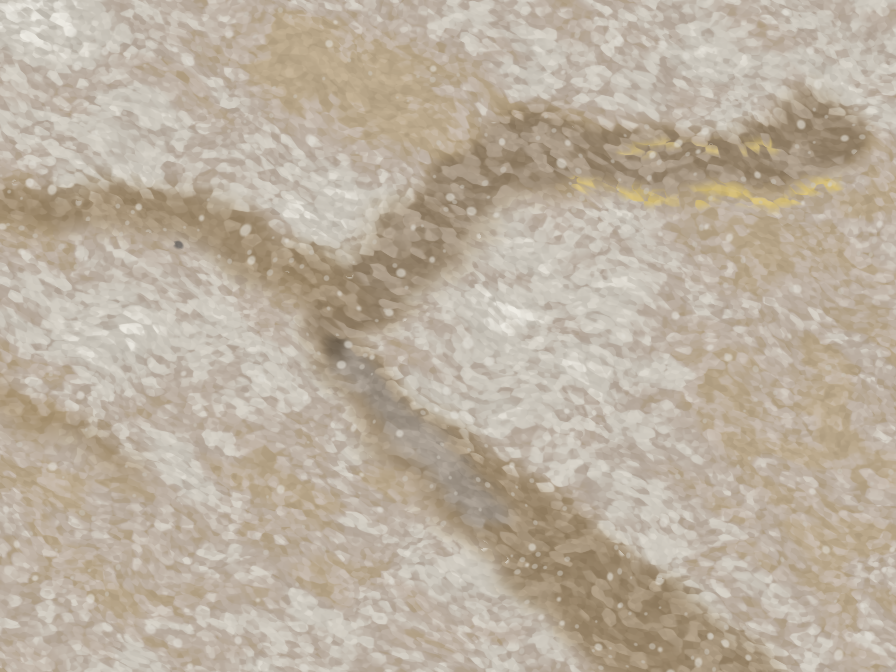
Reproduce this texture procedurally as a WebGL 2 fragment shader.

```glsl
#version 300 es
precision highp float;
// Weathered pale stone with a forked, grainy brown furrow and a yellow crust.
uniform vec2 u_resolution;
out vec4 fragColor;

const vec3 WHITE = vec3(0.88, 0.87, 0.84);
const vec3 PALE = vec3(0.79, 0.77, 0.73);
const vec3 STONE = vec3(0.74, 0.69, 0.64);
const vec3 TAN = vec3(0.73, 0.66, 0.55);
const vec3 BROWN = vec3(0.66, 0.60, 0.53);
const vec3 OCHRE = vec3(0.63, 0.54, 0.40);
const vec3 DARK = vec3(0.57, 0.50, 0.41);
const vec3 GREY = vec3(0.62, 0.59, 0.56);
const vec3 YELLOW = vec3(0.82, 0.73, 0.46);

// Broad washes: centre, radius, lightening (negative is warmer)
const vec4 WASHES[11] = vec4[11](
  vec4(0.07, 0.98, 0.08, 0.75), vec4(0.25, 0.80, 0.15, 0.28),
  vec4(0.25, 0.50, 0.15, 0.32), vec4(0.27, 0.31, 0.05, 0.38),
  vec4(0.80, 0.50, 0.14, 0.28), vec4(1.15, 0.92, 0.20, 0.22),
  vec4(0.42, 0.08, 0.07, 0.30), vec4(0.95, 0.675, 0.06, 0.40),
  vec4(0.50, 0.90, 0.10, -0.35), vec4(0.18, 0.18, 0.18, -0.28),
  vec4(1.23, 0.30, 0.17, -0.30));

vec3 hash3(vec2 cell) {
  vec3 q = fract(cell.xyx * vec3(0.1031, 0.1030, 0.0973));
  q += dot(q, q.yxz + 33.33);
  return fract((q.xxy + q.yzz) * q.zyx);
}

vec2 rotate(vec2 p, float a) {
  float c = cos(a), s = sin(a);
  return vec2(c * p.x - s * p.y, s * p.x + c * p.y);
}

// Cellular tone: random value per cell, blended across the cell borders
float cells(vec2 p, float sharpness) {
  vec2 base = floor(p);
  float sum = 0.0, total = 0.0001;
  for (int y = -1; y <= 1; y++)
    for (int x = -1; x <= 1; x++) {
      vec2 cell = base + vec2(x, y);
      vec3 h = hash3(cell);
      vec2 d = cell + h.xy - p;
      float w = exp(-sharpness * dot(d, d));
      sum += w * h.z;
      total += w;
    }
  return sum / total;
}

// Scattered round grains, at most one per cell
float specks(vec2 p, float scale, float density) {
  vec2 q = p * scale;
  vec3 h = hash3(floor(q) + 71.0);
  float radius = mix(0.08, 0.22, fract(h.z * 37.0));
  float d = length(fract(q) - 0.3 - 0.4 * h.xy);
  return smoothstep(radius + 0.07, radius - 0.07, d) * step(h.z, density);
}

// Signed distance to a tapered stroke
float stroke(vec2 p, vec2 a, vec2 b, float ra, float rb) {
  float h = clamp(dot(p - a, b - a) / dot(b - a, b - a), 0.0, 1.0);
  return length(p - mix(a, b, h)) - mix(ra, rb, h);
}

float inside(float d, float blur) { return smoothstep(blur, -blur, d); }

vec2 ripple(vec2 p) {
  return vec2(sin(p.y * 23.0 + 1.5 * sin(p.x * 17.0)),
              sin(p.x * 27.0 + 1.5 * sin(p.y * 19.0)));
}

float rightArm(vec2 p) {
  float d = stroke(p, vec2(0.51, 0.53), vec2(0.62, 0.64), 0.045, 0.055);
  d = min(d, stroke(p, vec2(0.62, 0.64), vec2(0.76, 0.775), 0.055, 0.05));
  d = min(d, stroke(p, vec2(0.76, 0.775), vec2(1.03, 0.755), 0.05, 0.035));
  d = min(d, stroke(p, vec2(1.03, 0.755), vec2(1.20, 0.775), 0.035, 0.045));
  return min(d, length(p - vec2(1.215, 0.795)) - 0.058);
}

float leftArm(vec2 p) {
  float d = stroke(p, vec2(-0.05, 0.69), vec2(0.27, 0.69), 0.022, 0.026);
  return min(d, stroke(p, vec2(0.27, 0.69), vec2(0.50, 0.56), 0.026, 0.04));
}

float tail(vec2 p) {
  float d = stroke(p, vec2(0.515, 0.465), vec2(0.61, 0.35), 0.032, 0.042);
  return min(d, stroke(p, vec2(0.61, 0.35), vec2(1.08, -0.04), 0.045, 0.09));
}

void main() {
  vec2 p = gl_FragCoord.xy / u_resolution.y;
  vec2 flow = rotate(p + 0.006 * ripple(p), 0.4);
  float grain = cells(flow * vec2(50.0, 85.0), 14.0) - 0.5;
  float fine = cells(flow * vec2(105.0, 150.0) + 9.0, 10.0) - 0.5;
  float clump = cells(flow * vec2(14.0, 28.0) + 40.0, 7.0) - 0.5;
  float drift = cells(flow * vec2(3.0, 8.0) + 17.0, 5.0) - 0.5;

  // Pale ground
  float light = 0.50 + 0.5 * drift + 0.45 * clump + 0.42 * grain + 0.2 * fine;
  for (int i = 0; i < 11; i++) {
    vec2 d = rotate(p - WASHES[i].xy, 0.4) * vec2(0.65, 1.2) / WASHES[i].z;
    light += WASHES[i].w * exp(-dot(d, d));
  }
  vec3 color = mix(TAN, STONE, smoothstep(0.1, 0.48, light));
  color = mix(color, PALE, smoothstep(0.45, 0.8, light));
  color = mix(color, WHITE, smoothstep(0.9, 1.35, light));

  // Furrow: ochre banks around a grainy floor
  vec2 q = p + 0.007 * ripple(p * 1.3) + 0.02 * vec2(clump, grain);
  float right = rightArm(q), left = leftArm(q), lower = tail(q);
  float streak = stroke(q, vec2(-0.05, 0.43), vec2(0.20, 0.31), 0.025, 0.01);
  float furrow = min(right, min(left, lower));
  color = mix(color, OCHRE, 0.6 * inside(furrow - 0.008, 0.028));
  color = mix(color, OCHRE, 0.75 * inside(streak, 0.04));
  vec3 soil = mix(DARK, BROWN, smoothstep(-0.3, 0.35, grain + 0.6 * clump));
  color = mix(color, soil, 0.85 * inside(right, 0.014));
  color = mix(color, mix(OCHRE, soil, 0.6), 0.7 * inside(left, 0.02));
  color = mix(color, mix(OCHRE, soil, 0.65), 0.85 * inside(lower, 0.02));
  float ash = stroke(q, vec2(0.52, 0.455), vec2(0.72, 0.24), 0.025, 0.03);
  color = mix(color, GREY + 0.12 * clump, 0.75 * inside(ash, 0.018));

  // Dark pits and yellow crust
  color = mix(color, DARK * 0.75, 0.8 * inside(length(q - vec2(0.507, 0.474)) - 0.016, 0.012));
  color = mix(color, GREY * 0.75, inside(length(q - vec2(0.26, 0.634)) - 0.009, 0.004));
  float crust = min(stroke(q, vec2(0.86, 0.725), vec2(1.02, 0.702), 0.006, 0.012),
                    stroke(q, vec2(1.02, 0.702), vec2(1.24, 0.72), 0.012, 0.01));
  crust = min(crust, stroke(q, vec2(0.92, 0.785), vec2(1.15, 0.785), 0.002, 0.005));
  color = mix(color, YELLOW, inside(crust, 0.01) * smoothstep(-0.3, 0.15, grain + clump));

  // Fine relief and bright grains
  color += 0.065 * grain + 0.055 * fine;
  float dirt = inside(furrow, 0.02);
  color = mix(color, WHITE, 0.6 * specks(flow, 30.0, 0.08 + 0.14 * dirt));
  color = mix(color, PALE, 0.55 * specks(flow + 3.7, 48.0, 0.12 + 0.12 * dirt));
  fragColor = vec4(clamp(color, 0.0, 1.0), 1.0);
}
```
